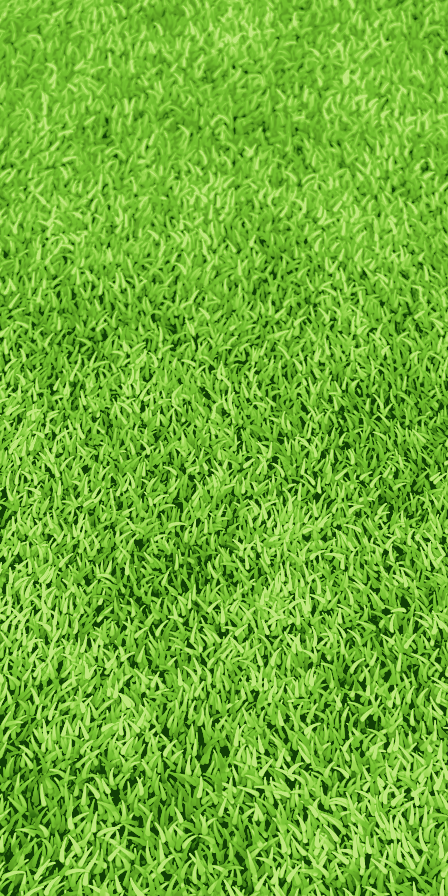
Give the GLSL for this texture, as a WebGL 1 fragment shader.

```glsl
precision highp float;
// Sunlit lawn seen at a slant: layers of jittered, tapered grass blades are
// painted from dark undergrowth up to bright tips. Blades shrink and blur
// with distance, and one tone value is finally mapped through a green ramp.
uniform vec2 u_resolution;

vec3 hash3(vec3 p) {
  p = fract(p * vec3(0.1031, 0.1030, 0.0973));
  p += dot(p, p.yxz + 33.33);
  return fract((p.xxy + p.yxx) * p.zyx);
}

float gradientNoise(vec2 p) {
  vec2 cell = floor(p);
  vec2 f = p - cell;
  vec2 w = f * f * f * (f * (f * 6.0 - 15.0) + 10.0);
  float corner[4];
  for (int i = 0; i < 4; i++) {
    vec2 o = vec2(mod(float(i), 2.0), floor(float(i) * 0.5));
    vec2 slope = hash3(vec3(cell + o, 7.0)).xy * 2.0 - 1.0;
    corner[i] = dot(slope, f - o);
  }
  return mix(mix(corner[0], corner[1], w.x), mix(corner[2], corner[3], w.x), w.y);
}

// Signed distance to a bent blade with its root below and thin tip above.
float bladeDistance(vec2 q, float halfLength, float halfWidth, float bend) {
  q.x -= bend * q.y * q.y;
  float along = clamp(q.y, -halfLength, halfLength);
  float taper = 1.0 - 0.7 * (along / halfLength * 0.5 + 0.5);
  return length(vec2(q.x, q.y - along)) - halfWidth * taper;
}

// Deep shade to sunlit tip, with stops spaced by their share of the lawn.
vec3 grassRamp(float t) {
  vec3 c = vec3(0.07, 0.25, 0.02);
  c = mix(c, vec3(0.20, 0.45, 0.06), smoothstep(0.02, 0.10, t));
  c = mix(c, vec3(0.36, 0.62, 0.13), smoothstep(0.10, 0.25, t));
  c = mix(c, vec3(0.45, 0.75, 0.18), smoothstep(0.25, 0.50, t));
  c = mix(c, vec3(0.61, 0.85, 0.32), smoothstep(0.50, 0.78, t));
  return mix(c, vec3(0.75, 0.91, 0.49), smoothstep(0.80, 0.98, t));
}

void main() {
  vec2 uv = gl_FragCoord.xy / u_resolution.x;

  // Perspective: blade density rises with height on the canvas.
  float density = 21.0 + 9.0 * uv.y;
  vec2 ground = vec2((uv.x - 0.5) * density, uv.y * (21.0 + 4.5 * uv.y));
  float far = smoothstep(0.9, 2.0, uv.y);
  float soft = 0.8 * density / u_resolution.x + 0.16 * far;

  // Broad patches of light and a slow drift in the lean of the blades.
  float patches = gradientNoise(ground * 0.13) + 0.7 * gradientNoise(ground * 0.42 + 9.0);
  float lean = 0.9 * gradientNoise(ground * 0.16 + 31.0) + 0.2 * far;

  float tone = 0.10 + 0.25 * far + 0.2 * gradientNoise(ground * 1.3);

  for (int layer = 0; layer < 12; layer++) {
    float depth = float(layer) / 11.0;
    vec2 p = ground + float(layer) * vec2(0.37, 0.61);
    vec2 home = floor(p);
    for (int j = -1; j <= 1; j++) {
      for (int i = -1; i <= 1; i++) {
        vec2 cell = home + vec2(float(i), float(j));
        vec3 place = hash3(vec3(cell, float(layer) * 5.0 + 1.0));
        vec3 look = hash3(vec3(cell, float(layer) * 5.0 + 83.0));

        float angle = (place.z + look.z - 1.0) * 1.5 + lean;
        float s = sin(angle);
        float c = cos(angle);
        vec2 q = p - cell - place.xy;
        q = vec2(c * q.x - s * q.y, s * q.x + c * q.y);

        float halfLength = 0.35 + 0.18 * look.y;
        float d = bladeDistance(q, halfLength, 0.13 + 0.05 * far, (place.z - 0.5) * 0.9);
        float cover = 1.0 - smoothstep(-soft, soft, d);
        float shadow = 1.0 - smoothstep(0.0, soft + 0.12, d);

        float light = 0.05 + 0.55 * look.x + 0.45 * depth
                    + 0.25 * patches + 0.12 * q.y / halfLength;
        tone = mix(tone * (1.0 - 0.2 * shadow), light, cover);
      }
    }
  }

  // Sun contrast, a little gentler where the lawn recedes.
  tone = 0.5 + (tone - 0.5) * (1.5 - 0.15 * far) + 0.04 * far;
  gl_FragColor = vec4(grassRamp(clamp(tone, 0.0, 1.0)), 1.0);
}
```
